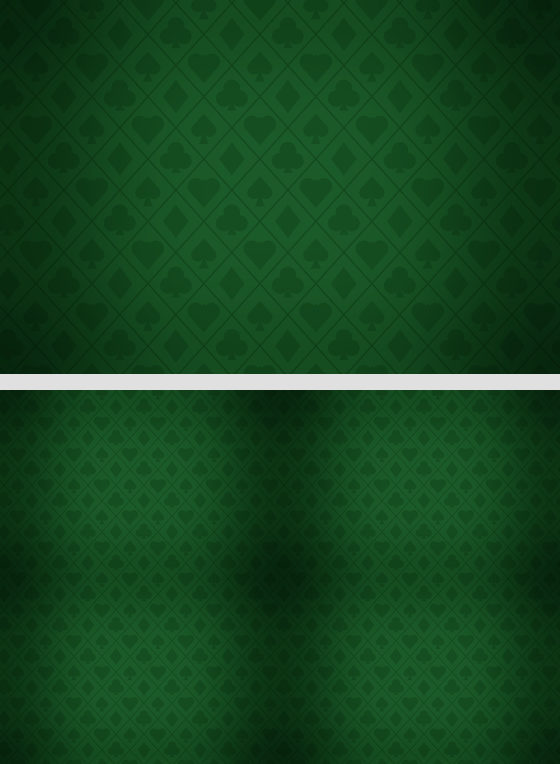
Top: one tile. Bottom: repeated 2 by 2.
This pattern is drawn by a Shadertoy shader. Its source:

```glsl
// Green card-table cloth: a diagonal lattice of thin lines holding the four
// card suits, one per diamond, each drawn from a distance function.
// A periodic vignette darkens the sides, so the sheet tiles without a seam.

#define GRID vec2(10.0, 6.0)       // cells across and down, both even
#define PHASE vec2(0.36, 0.05)     // lattice shift in cells
#define LINE_HALF_WIDTH 0.013      // in cell widths
#define CLOTH vec3(0.108, 0.357, 0.160)
#define SUIT_INK vec3(0.083, 0.308, 0.128)
#define LINE_INK vec3(0.075, 0.290, 0.115)
#define VIGNETTE vec2(0.42, 0.16)  // darkening at the sides, at top and bottom
#define FALLOFF vec3(1.55, 1.0, 1.3) // darkening exponent per channel

const float PI = 3.14159265;

// Two round lobes whose tangents meet in a tip on the axis, below the lobes.
float lobedDrop(vec2 p, vec2 lobe, float radius, float tipY) {
    vec2 axis = lobe - vec2(0.0, tipY);
    float angle = atan(axis.x, axis.y) + asin(radius / length(axis));
    vec2 tangent = vec2(sin(angle), cos(angle));
    vec2 normal = vec2(tangent.y, -tangent.x);
    vec2 q = vec2(abs(p.x), p.y) - lobe;
    float wedge = max(dot(q, normal) - radius, dot(q, tangent));
    return min(length(q) - radius, wedge);
}

// Triangular foot that widens from its apex down to its base.
float foot(vec2 p, float apexY, float baseY, float halfWidth) {
    float slope = halfWidth / (apexY - baseY);
    float side = (abs(p.x) - slope * (apexY - p.y)) / sqrt(1.0 + slope * slope);
    return max(side, baseY - p.y);
}

float heart(vec2 p) {
    return lobedDrop(p, vec2(0.143, 0.068), 0.147, -0.315);
}

float spade(vec2 p) {
    float leaf = lobedDrop(vec2(p.x, -p.y), vec2(0.108, 0.045), 0.117, -0.25);
    return min(leaf, foot(p, -0.06, -0.29, 0.085));
}

float diamond(vec2 p) {
    vec2 normal = normalize(vec2(0.30, 0.23));
    return dot(abs(p) - vec2(0.23, 0.0), normal);
}

float club(vec2 p) {
    float top = length(p - vec2(0.0, 0.155)) - 0.148;
    float sides = length(vec2(abs(p.x), p.y) - vec2(0.140, -0.035)) - 0.145;
    float core = length(p - vec2(0.0, 0.02)) - 0.09;
    return min(min(top, sides), min(core, foot(p, -0.03, -0.25, 0.08)));
}

float isOdd(vec2 cell) {
    return mod(cell.x + cell.y, 2.0);
}

float coverage(float d, float pixel) {
    return clamp(0.5 - d / pixel, 0.0, 1.0);
}

void mainImage(out vec4 fragColor, in vec2 fragCoord) {
    vec2 uv = fragCoord / iResolution.xy;
    vec2 p = (uv - 0.5) * GRID + PHASE;
    float pixel = GRID.x / iResolution.x;

    // Cell height over cell width keeps the suits undistorted.
    vec2 metric = vec2(1.0, iResolution.y * GRID.x / (iResolution.x * GRID.y));

    // Spades and hearts alternate on whole cells, clubs and diamonds between.
    vec2 cellA = floor(p + 0.5);
    vec2 cellB = floor(p);
    vec2 a = (p - cellA) * metric;
    vec2 b = (p - cellB - 0.5) * metric;
    float suitA = isOdd(cellA) > 0.5 ? heart(a) : spade(a);
    float suitB = isOdd(cellB) > 0.5 ? diamond(b) : club(b);

    // Crossing diagonals bound every diamond-shaped cell.
    vec2 diagonals = abs(fract(vec2(p.x + p.y, p.x - p.y)) - 0.5);
    float line = min(diagonals.x, diagonals.y) / length(1.0 / metric);

    vec3 color = mix(CLOTH, LINE_INK, coverage(line - LINE_HALF_WIDTH, pixel));
    color = mix(color, SUIT_INK, coverage(min(suitA, suitB), pixel));

    // Smooth periodic vignette, deepest in the corners.
    vec2 edge = pow(abs(sin(PI * (uv - 0.5))), vec2(4.0));
    float light = 1.0 - dot(VIGNETTE, edge);
    fragColor = vec4(color * pow(vec3(light), FALLOFF), 1.0);
}
```
